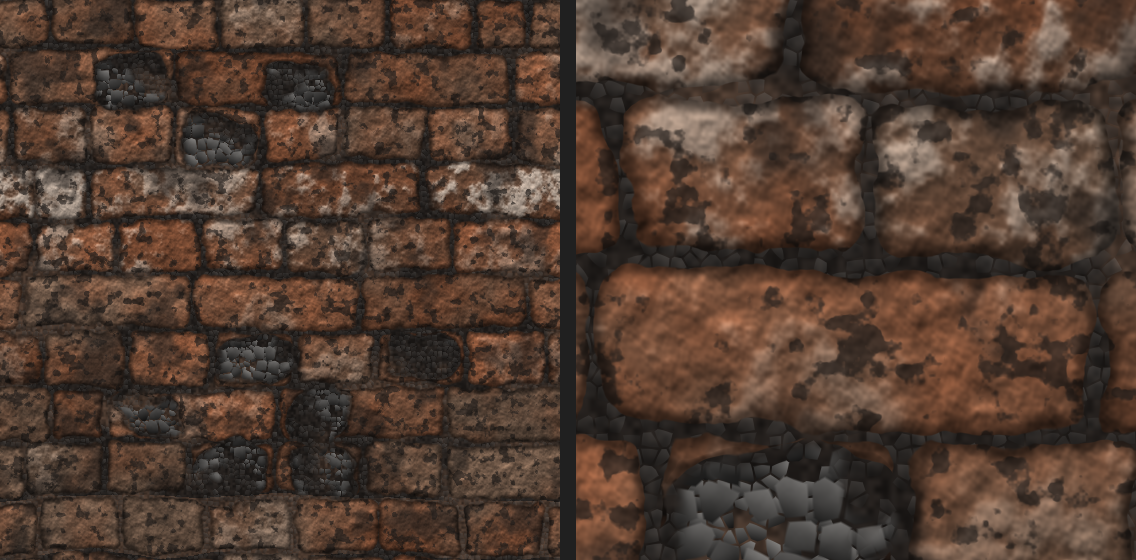
Left: the whole. Right: its middle third, enlarged.
A Shadertoy shader for this texture:

```glsl
// Weathered brick wall: ten sooty courses with lime bloom and rubble-filled holes.

const float ROWS = 10.0;         // courses down the canvas
const float TOP_SHIFT = 0.010;   // part of the first course above the top edge
const float UNIT = 0.15;         // header width; a stretcher is two units
const float JOINT = 0.0045;      // half the joint width
const float CORNER = 0.014;
const vec2 HOLE_HALF = vec2(0.061, 0.043);
const vec3 CLAY = vec3(0.46, 0.285, 0.195);
const vec3 EARTH = vec3(0.41, 0.325, 0.265);
const vec3 LIME = vec3(0.65, 0.59, 0.54);
const vec3 SOOT = vec3(0.135, 0.118, 0.108);
const vec3 SOIL = vec3(0.28, 0.215, 0.175);
const vec3 STONE = vec3(0.27, 0.265, 0.26);

// Per course: start, first hole slot (-1 for none), step to second hole,
// bond (0 headers, 1 headers with a long end, 2 stretchers)
const vec4 COURSES[10] = vec4[10](
    vec4(0.940, -1, 0, 0), vec4(0.010, 1, 2, 2), vec4(0.013, 2, 0, 0),
    vec4(0.160, -1, 0, 2), vec4(0.056, -1, 0, 1), vec4(0.039, -1, 0, 2),
    vec4(0.076, 2, 2, 0), vec4(0.195, 0, 2, 2), vec4(0.043, 2, 1, 1),
    vec4(0.072, -1, 0, 0));

float hash(vec2 p) {
    vec3 q = fract(p.xyx * 0.1031);
    q += dot(q, q.yzx + 33.33);
    return fract((q.x + q.y) * q.z);
}

// Value noise that tiles over the unit square
float noise(vec2 p, float freq) {
    vec2 x = p * freq, i = floor(x), f = fract(x);
    f = f * f * (3.0 - 2.0 * f);
    vec2 a = mod(i, freq), b = mod(i + 1.0, freq);
    float s = freq * 1.7;
    return mix(mix(hash(a + s), hash(vec2(b.x, a.y) + s), f.x),
               mix(hash(vec2(a.x, b.y) + s), hash(b + s), f.x), f.y);
}

float fbm(vec2 p, float freq) {
    float sum = 0.0, amp = 0.533;
    for (int i = 0; i < 4; i++) {
        sum += amp * noise(p, freq);
        freq *= 2.0;
        amp *= 0.5;
    }
    return sum;
}

float roundBox(vec2 p, vec2 halfSize, float r) {
    vec2 q = abs(p) - halfSize + r;
    return length(max(q, 0.0)) + min(max(q.x, q.y), 0.0) - r;
}

// Distance to the brick around p; also its identity and local position
float brickDistance(vec2 p, out vec2 id, out vec2 local) {
    float row = mod(floor(p.y * ROWS), ROWS);
    vec4 course = COURSES[int(row)];
    float x = fract(p.x - course.x);
    float slot = min(floor(x / UNIT), 6.0);
    float span = course.w > 1.5 ? 2.0 : 1.0;
    slot = floor(slot / span) * span;
    if (course.w == 1.0) slot = min(slot, 5.0);
    float left = slot * UNIT;
    float right = slot + span > 6.0 || (course.w == 1.0 && slot > 4.5) ? 1.0 : left + span * UNIT;
    id = vec2(row, slot);
    local = vec2(x - 0.5 * (left + right), (fract(p.y * ROWS) - 0.5) / ROWS);
    local.y += 0.004 * (hash(id + 3.0) - 0.5) + 0.035 * local.x * (hash(id + 7.0) - 0.5);
    return roundBox(local, vec2(0.5 * (right - left), 0.5 / ROWS) - JOINT, CORNER);
}

// Distance to the nearest hole, searching the courses above and below
float holeDistance(vec2 p) {
    float d = 1.0;
    for (int i = -1; i <= 1; i++) {
        float row = floor(p.y * ROWS) + float(i);
        vec4 course = COURSES[int(mod(row, ROWS))];
        if (course.y < 0.0) continue;
        for (float k = 0.0; k < 2.0; k++) {
            float centre = course.x + (course.y + k * course.z + 0.5) * UNIT;
            vec2 q = vec2(fract(p.x - centre + 0.5) - 0.5, p.y - (row + 0.55) / ROWS);
            d = min(d, roundBox(q, HOLE_HALF, 0.03));
        }
    }
    return d + 0.07 * (fbm(p, 14.0) - 0.5);
}

// Angular stones in Voronoi cells: rgb colour and coverage
vec4 stones(vec2 p, float freq) {
    vec2 x = p * freq, offset = vec2(0);
    float near = 9.0, next = 9.0, id = 0.0;
    for (int k = 0; k < 9; k++) {
        vec2 cell = floor(x) + vec2(k % 3 - 1, k / 3 - 1);
        vec2 key = mod(cell, freq);
        vec2 d = x - cell - 0.15 - 0.7 * vec2(hash(key + 11.0), hash(key + 47.0));
        float dist = length(d);
        if (dist < near) { next = near; near = dist; offset = d; id = hash(key + 83.0); }
        else next = min(next, dist);
    }
    float facet = dot(offset, normalize(vec2(id - 0.6, -0.5)));
    vec3 col = STONE * (0.5 + 0.7 * id) * (1.0 + 0.9 * facet);
    return vec4(col, smoothstep(0.04, 0.2, next - near) * step(0.3, id));
}

void mainImage(out vec4 fragColor, in vec2 fragCoord) {
    vec2 p = fragCoord / iResolution.xy;
    p.y = 1.0 - p.y + TOP_SHIFT;
    float aa = 1.2 / iResolution.y;

    // Shapes with wavy, chipped edges
    vec2 warped = p + 0.03 * (vec2(fbm(p, 6.0), fbm(p, 7.0)) - 0.5);
    vec2 id, local;
    float brick = brickDistance(warped, id, local) + 0.016 * (fbm(p, 34.0) - 0.5);
    float hole = holeDistance(p);
    brick = max(brick, -hole);

    // Shared surface detail, lit from above
    float coarse = fbm(p, 12.0), fine = fbm(p, 52.0), grain = noise(p, 230.0);
    float relief = fine - fbm(p - vec2(0.001, 0.003), 52.0);
    float bottomCourse = step(8.5, id.x);

    // Joints and holes
    vec3 col = mix(SOOT, SOIL, smoothstep(0.48, 0.72, coarse + 0.25 * bottomCourse));
    col *= 0.65 + 0.6 * grain;
    vec4 crumbs = stones(p, 105.0), rocks = stones(p, 46.0);
    float inHole = smoothstep(0.0, 0.012, -hole);
    float heap = inHole * smoothstep(0.36, 0.46, fbm(p, 9.0));
    col = mix(col, crumbs.rgb, crumbs.a * max(0.3, heap));
    col = mix(col, rocks.rgb * (0.8 + 0.4 * fine), rocks.a * heap);
    col *= mix(1.0, smoothstep(-0.004, 0.02, -hole) * 0.5 + 0.5, inHole);

    // Fired clay, varied by brick
    float tone = hash(id + 19.0);
    float edgeRow = smoothstep(2.5, 5.0, abs(id.x - 4.0));
    vec3 clay = mix(CLAY, EARTH, clamp(0.8 * tone + 0.35 * edgeRow + 1.6 * (coarse - 0.5), 0.0, 1.0));
    clay *= 0.82 + 0.28 * hash(id + 31.0);
    clay *= 0.72 + 0.56 * mix(fine, grain, 0.4);

    // Lime bloom, soot stains and pores
    float bloom = exp(-pow(id.x - 3.2, 2.0)) + 0.35 * step(0.7, hash(id + 53.0));
    clay = mix(clay, LIME, 0.75 * bloom * smoothstep(0.5, 0.66, 0.5 * coarse + 0.5 * fine + 0.05 * grain));
    clay = mix(clay, SOOT, 0.55 * smoothstep(0.53, 0.7, fbm(p, 17.0)));
    clay = mix(clay, SOOT, 0.7 * smoothstep(0.58, 0.7, fbm(p, 71.0)));

    // Rounded edges and rough relief
    clay *= 1.0 + 1.8 * relief - 2.2 * local.y;
    clay *= mix(0.5, 1.0, smoothstep(0.0, 0.011, -brick));
    col = mix(col, clay, smoothstep(aa, -aa, brick));
    fragColor = vec4(clamp(col, 0.0, 1.0), 1.0);
}
```
